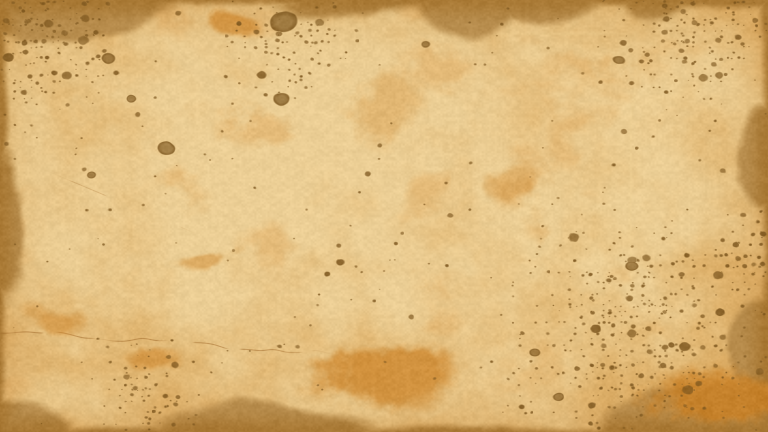
Give the GLSL for this texture, as a Shadertoy shader.

```glsl
// Aged parchment: fractal-noise paper tone with orange foxing, soft brown
// stains creeping in from the borders, creases, and clustered ink spatter.
// Stains are noise-warped ellipses; spatter is a jittered grid with a density map.

float hash(vec2 p) {
    return fract(sin(dot(p, vec2(127.1, 311.7))) * 43758.5453);
}

float noise(vec2 p) {
    vec2 i = floor(p), f = fract(p);
    f = f * f * (3.0 - 2.0 * f);
    return mix(mix(hash(i), hash(i + vec2(1, 0)), f.x),
               mix(hash(i + vec2(0, 1)), hash(i + vec2(1, 1)), f.x), f.y);
}

float fbm(vec2 p) {
    float sum = 0.0, amp = 0.5;
    for (int i = 0; i < 5; i++) {
        sum += amp * noise(p);
        p = mat2(1.6, 1.2, -1.2, 1.6) * p + 7.3;
        amp *= 0.5;
    }
    return sum;
}

// Border stains: centre, radii
const vec4 STAINS[11] = vec4[11](
    vec4(0.13, 1.0, 0.28, 0.095), vec4(0.83, 1.0, 0.20, 0.042),
    vec4(1.09, 1.0, 0.13, 0.092), vec4(1.25, 1.0, 0.15, 0.05),
    vec4(1.52, 1.0, 0.08, 0.05), vec4(0.0, 0.48, 0.053, 0.19),
    vec4(0.02, 0.0, 0.14, 0.075), vec4(0.60, 0.0, 0.27, 0.066),
    vec4(1.64, 0.0, 0.28, 0.115), vec4(1.778, 0.63, 0.075, 0.13),
    vec4(1.778, 0.19, 0.085, 0.12));

// Orange foxing, strongest first: centre, radii
const vec4 FOXING[8] = vec4[8](
    vec4(1.66, 0.07, 0.18, 0.08), vec4(0.89, 0.13, 0.17, 0.08),
    vec4(0.52, 0.94, 0.06, 0.035), vec4(0.36, 0.16, 0.09, 0.035),
    vec4(0.14, 0.27, 0.09, 0.035), vec4(0.49, 0.40, 0.09, 0.02),
    vec4(1.18, 0.58, 0.07, 0.045), vec4(0.88, 0.76, 0.09, 0.09));

// Large drops: centre, radius
const vec3 DROPS[11] = vec3[11](
    vec3(0.657, 0.950, 0.029), vec3(0.652, 0.770, 0.017),
    vec3(0.386, 0.657, 0.018), vec3(0.250, 0.865, 0.014),
    vec3(0.305, 0.772, 0.010), vec3(0.211, 0.595, 0.009),
    vec3(1.433, 0.861, 0.012), vec3(0.985, 0.898, 0.009),
    vec3(1.461, 0.384, 0.013), vec3(1.238, 0.184, 0.011),
    vec3(1.292, 0.081, 0.011));

// Spatter clusters: centre, spread
const vec3 CLUSTERS[6] = vec3[6](
    vec3(0.06, 0.92, 0.15), vec3(0.68, 0.91, 0.10), vec3(1.61, 0.95, 0.15),
    vec3(1.46, 0.23, 0.20), vec3(0.33, 0.10, 0.09), vec3(1.75, 0.40, 0.08));

float spatterDensity(vec2 p) {
    float density = 0.012;
    for (int i = 0; i < 6; i++) {
        vec2 d = (p - CLUSTERS[i].xy) / CLUSTERS[i].z;
        density = max(density, exp(-dot(d, d)));
    }
    return density;
}

float disc(float d, float r, float soft) {
    return 1.0 - smoothstep(r - soft, r + soft, d);
}

void mainImage(out vec4 fragColor, in vec2 fragCoord) {
    float px = 1.0 / iResolution.y;
    vec2 uv = fragCoord / iResolution.xy;
    vec2 p = uv * vec2(1.778, 1.0);

    // Paper: cloudy tone, brighter left of centre, fine fibre grain
    float cloud = fbm(p * 4.0 + 3.0), mottle = fbm(p * 13.0 + 20.0);
    float glow = exp(-dot(p - vec2(0.55, 0.55), (p - vec2(0.55, 0.55)) * vec2(0.9, 2.5)));
    float tone = 0.55 * cloud + 0.35 * mottle + 0.4 * glow;
    vec3 col = mix(vec3(0.87, 0.69, 0.41), vec3(0.925, 0.81, 0.585), smoothstep(0.35, 0.82, tone));
    float patches = smoothstep(0.52, 0.72, fbm(p * vec2(5.0, 7.0) + 41.0));
    col = mix(col, vec3(0.86, 0.64, 0.34), 0.45 * patches * smoothstep(0.35, 0.6, mottle));

    // Creases: pale vertical and horizontal folds, thin dark cracks
    float foldX = 1.462 + 0.02 * (p.y - 0.5) + 0.012 * (noise(p.yy * 6.0) - 0.5);
    float fold = disc(abs(p.x - foldX), 0.003, 0.004) * smoothstep(0.2, 0.35, p.y) * disc(p.y, 0.83, 0.08);
    fold += disc(abs(p.y - 0.922), 0.003, 0.005) * disc(abs(p.x - 1.28), 0.15, 0.05);
    col = mix(col, vec3(0.94, 0.82, 0.58), 0.4 * fold);
    float crackY = 0.235 - 0.07 * p.x + 0.012 * (noise(p.xx * 15.0) - 0.5);
    float crack = disc(abs(p.y - crackY), 0.001, 0.002) * disc(p.x, 0.7, 0.1);
    crack += 0.5 * disc(abs(p.y - 0.65 + 0.42 * p.x), 0.001, 0.002) * disc(abs(p.x - 0.28), 0.14, 0.04);
    col = mix(col, vec3(0.62, 0.40, 0.15), 0.6 * crack * smoothstep(0.35, 0.65, noise(p * 35.0)));

    // Border stains with warped outlines, darkest at the rim of the sheet
    vec2 warp = vec2(fbm(p * 7.0), fbm(p * 7.0 + 31.0)) - 0.48;
    vec2 q = p + 0.06 * warp;
    float edge = min(min(p.x, 1.778 - p.x), min(p.y, 1.0 - p.y));
    float stain = 0.016 - edge + 0.03 * warp.x;
    for (int i = 0; i < 11; i++) {
        vec4 s = STAINS[i];
        stain = max(stain, (1.0 - length((q - s.xy) / s.zw)) * min(s.z, s.w));
    }
    vec3 brown = mix(vec3(0.64, 0.45, 0.18), vec3(0.70, 0.53, 0.28), smoothstep(0.0, 0.06, edge));
    col *= 1.0 - 0.13 * exp(-edge * 16.0) * vec3(0.4, 0.8, 1.5);
    col = mix(col, brown, 0.9 * smoothstep(-0.008, 0.016, stain));

    // Foxing: ragged orange blooms
    for (int i = 0; i < 8; i++) {
        vec4 f = FOXING[i];
        float bloom = 1.0 - length((p + 0.07 * warp - f.xy) / f.zw);
        float amount = smoothstep(-0.25, 0.6, bloom + 2.2 * (mottle - 0.5));
        amount *= smoothstep(-0.6, 0.3, bloom);
        col = mix(col, vec3(0.79, 0.50, 0.14), amount * mix(0.8, 0.3, float(i) / 7.0));
    }

    // Spatter in three sizes, one jittered speck per grid cell
    float ink = 0.0;
    for (int i = 0; i < 3; i++) {
        float cell = 0.013 * exp2(float(i) * 0.85);
        vec2 id = floor(p / cell), seed = id + float(i) * 57.0;
        vec2 centre = (id + 0.3 + 0.4 * vec2(hash(seed), hash(seed + 9.1))) * cell;
        float size = hash(seed + 4.7);
        float r = cell * (0.09 + 0.2 * size * size);
        float present = step(hash(seed + 2.3), 0.42 * spatterDensity((id + 0.5) * cell));
        float d = length((p - centre) * vec2(0.9, 1.1)) + 0.002 * (noise(p * 150.0) - 0.5);
        ink = max(ink, present * disc(d, r, px) * (0.6 + 0.3 * hash(seed + 6.5)));
    }
    for (int i = 0; i < 11; i++) {
        vec3 s = DROPS[i];
        float d = length((p - s.xy) * vec2(0.9, 1.2)) + 0.005 * (noise(p * 60.0) - 0.5);
        float rim = smoothstep(0.5, 1.0, d / s.z);
        ink = max(ink, disc(d, s.z, px) * (0.65 + 0.2 * rim));
    }
    col = mix(col, vec3(0.49, 0.34, 0.12), ink);

    col += 0.035 * (noise(p * 230.0) - 0.5) + 0.035 * (noise(p * vec2(90.0, 120.0)) - 0.5);
    fragColor = vec4(clamp(col, 0.0, 1.0), 1.0);
}
```
